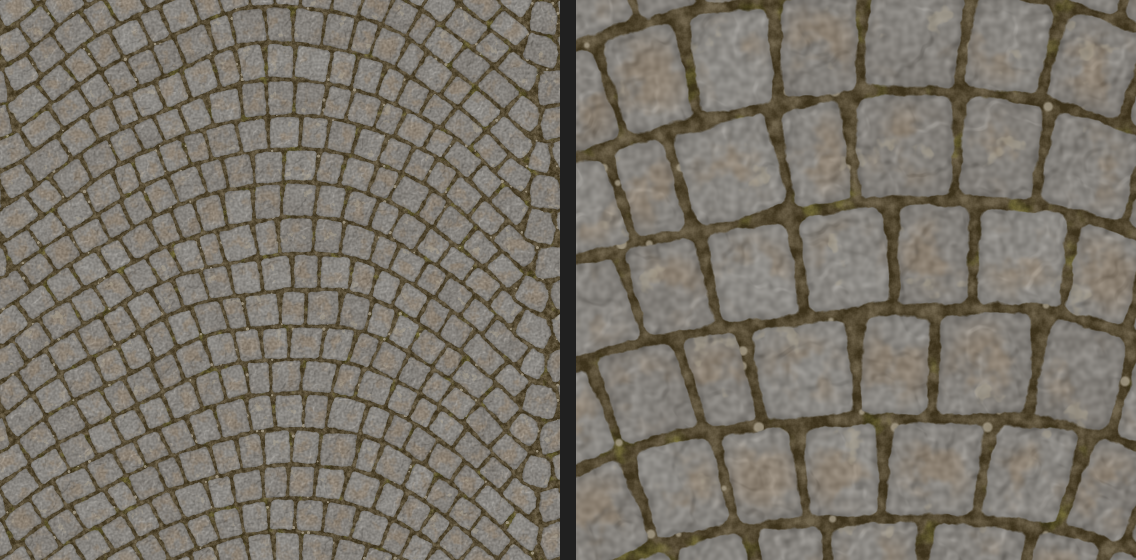
Left, the full canvas; right, a detail of the centre.
This texture is drawn by a Shadertoy shader. Its source:

```glsl
const float TAU = 6.28318;
const float ROWS = 16.0;
const float COLUMNS = 21.0;
const float CROWN = 0.515;
const float HALF_GAP = 0.0027;

const vec3 STONE_DARK = vec3(0.490, 0.474, 0.452);
const vec3 STONE_LIGHT = vec3(0.560, 0.552, 0.535);
const vec3 STONE_RUST = vec3(0.565, 0.500, 0.420);
const vec3 SOIL_DARK = vec3(0.235, 0.195, 0.110);
const vec3 SOIL_LIGHT = vec3(0.445, 0.400, 0.310);
const vec3 MOSS = vec3(0.350, 0.340, 0.120);
const vec3 PALE_GRIT = vec3(0.680, 0.645, 0.570);

vec2 hash2(vec2 p) {
    vec3 q = fract(vec3(p.xyx) * vec3(0.1031, 0.1030, 0.0973));
    q += dot(q, q.yzx + 33.33);
    return fract((q.xx + q.yz) * q.zy);
}

float cornerSlope(vec2 cell, vec2 offset, float period) {
    float angle = TAU * hash2(mod(cell, period) + period).x;
    return dot(vec2(cos(angle), sin(angle)), offset);
}

// Gradient noise over the unit square, tiling, with period cells per side
float gradientNoise(vec2 uv, float period) {
    vec2 p = uv * period, i = floor(p), f = p - i;
    vec2 w = f * f * f * (f * (f * 6.0 - 15.0) + 10.0), e = vec2(0.0, 1.0);
    float low = mix(cornerSlope(i, f, period), cornerSlope(i + e.yx, f - e.yx, period), w.x);
    float high = mix(cornerSlope(i + e, f - e, period), cornerSlope(i + 1.0, f - 1.0, period), w.x);
    return mix(low, high, w.y);
}

float fbm(vec2 uv, float period) {
    float sum = 0.0, amplitude = 1.0;
    for (int k = 0; k < 4; k++) {
        sum += amplitude * gradientNoise(uv, period);
        amplitude *= 0.55;
        period *= 2.0;
    }
    return sum;
}

// How far a course sinks at distance d from its crown, with a soft valley
float arcDrop(float d) {
    float lean = 0.5 - 0.5 * cos(TAU * d);
    float t = d + 0.04 * lean * lean * lean;
    t = abs(fract(t + 0.5) - 0.5);
    t = 0.5 - length(vec2(0.5 - t, 0.05));
    return 1.15 * t * t;
}

// Even steps along a course become narrower in x on the flanks
float spread(float u) {
    return u + 0.010 * sin(2.0 * TAU * u);
}

float jointAt(float column, float row) {
    float jitter = hash2(vec2(mod(column, COLUMNS), row) + 7.0).x;
    return (column + 0.28 * jitter + hash2(vec2(row, 91.0)).y) / COLUMNS;
}

float roundedBox(vec2 p, vec2 halfSize, float radius) {
    vec2 q = abs(p) - halfSize + radius;
    return length(max(q, 0.0)) + min(max(q.x, q.y), 0.0) - radius;
}

// Signed edge distance, stone seed, and position within the nearest stone
vec4 nearestStone(vec2 p, float phase) {
    float d = p.x - CROWN;
    float u = d - 0.010 * sin(2.0 * TAU * d);
    float baseRow = floor((p.y + arcDrop(d)) * ROWS + phase);
    float first = 1.0, second = 1.0, seed = 0.0;
    vec2 local = vec2(0.0);
    for (int j = -1; j <= 1; j++) {
        float row = baseRow + float(j), rowId = mod(row, ROWS);
        float baseColumn = floor(u * COLUMNS - hash2(vec2(rowId, 91.0)).y - 0.14);
        for (int i = -2; i <= 2; i++) {
            float column = baseColumn + float(i);
            vec2 random = hash2(vec2(mod(column, COLUMNS), rowId) + 43.0);
            float left = spread(jointAt(column, rowId));
            float right = spread(jointAt(column + 1.0, rowId));
            float middle = 0.5 * (left + right);
            float slope = (arcDrop(middle + 0.01) - arcDrop(middle - 0.01)) / 0.02;
            float angle = -atan(slope) + 0.15 * (random.x - 0.5);
            vec2 center = vec2(CROWN + middle, (row + 0.5 - phase) / ROWS - arcDrop(middle));
            vec2 tangent = vec2(cos(angle), sin(angle)), q = p - center;
            q = vec2(dot(q, tangent), dot(q, vec2(-tangent.y, tangent.x)));
            float run = sqrt(1.0 + slope * slope);
            vec2 halfSize = 0.5 * vec2((right - left) * run, 1.0 / (ROWS * run));
            halfSize -= HALF_GAP + 0.0008 * random.y;
            float box = roundedBox(q, halfSize, 0.006);
            second = min(second, max(first, box));
            if (box < first) {
                first = box;
                seed = random.y;
                local = q;
            }
        }
    }
    return vec4(max(first, 0.5 * (first - second) + HALF_GAP), seed, local);
}

// Scattered small discs, a share of the grid cells holding one
float specks(vec2 uv, float count, float share) {
    vec2 cell = floor(uv * count), random = hash2(mod(cell, count) + 17.0);
    float radius = 0.16 + 0.18 * random.y;
    float distanceToDisc = length(fract(uv * count) - 0.35 - 0.3 * random.yx) - radius;
    return step(random.x, share) * (1.0 - smoothstep(-0.1, 0.1, distanceToDisc));
}

// Split surface: flat faces stepping down along ragged breaks
float splitHeight(vec2 uv) {
    float n = fbm(uv, 20.0);
    return 0.6 * n + 0.5 * smoothstep(0.12, 0.26, n) + 0.4 * smoothstep(-0.35, -0.22, n);
}

vec3 stoneColor(vec2 uv, vec4 stone) {
    float tone = 0.5 + 0.5 * (stone.y - 0.5) + 0.35 * fbm(uv + 0.71, 34.0);
    vec3 color = mix(STONE_DARK, STONE_LIGHT, clamp(tone, 0.0, 1.0));
    float rust = smoothstep(0.0, 0.5, fbm(uv + 0.37, 26.0) + 0.25 * fract(stone.y * 7.0));
    color = mix(color, STONE_RUST, 0.6 * rust * smoothstep(0.032, 0.008, length(stone.zw)));
    // Relief lit from the upper left
    float relief = splitHeight(uv) - splitHeight(uv + vec2(-0.0018, 0.0018));
    color += 0.11 * clamp(relief, -0.6, 0.6);
    color += 0.09 * gradientNoise(uv, 210.0) + 0.05 * gradientNoise(uv + 0.3, 120.0);
    float lichen = smoothstep(0.42, 0.65, fbm(uv + 0.13, 36.0));
    color = mix(color, PALE_GRIT, 0.5 * lichen);
    return color * mix(0.90, 1.0, smoothstep(0.0, 0.005, -stone.x));
}

vec3 soilColor(vec2 uv, float depth) {
    float clod = fbm(uv, 105.0);
    float tone = 0.48 + 0.85 * clod - 0.18 * smoothstep(0.003, 0.0, depth);
    vec3 color = mix(SOIL_DARK, SOIL_LIGHT, clamp(tone, 0.0, 1.0));
    float moss = smoothstep(0.25, 0.6, fbm(uv + 0.29, 28.0));
    color = mix(color, MOSS * (1.0 + 0.6 * clod), 0.5 * moss);
    return mix(color, PALE_GRIT, 0.75 * specks(uv, 110.0, 0.05));
}

void mainImage(out vec4 fragColor, in vec2 fragCoord) {
    vec2 uv = fragCoord / iResolution.xy;
    // Slow drift of the courses, then ragged stone edges
    vec2 drift = vec2(gradientNoise(uv, 4.0), gradientNoise(uv + 0.47, 5.0));
    vec4 stone = nearestStone(uv + 0.014 * drift, 0.25);
    stone.x += 0.0022 * fbm(uv, 60.0);
    float blur = 0.0004 + 0.6 / iResolution.y;
    float cover = 1.0 - smoothstep(-blur, blur, stone.x);
    vec3 color = mix(soilColor(uv, stone.x), stoneColor(uv, stone), cover);
    fragColor = vec4(clamp(color, 0.0, 1.0), 1.0);
}
```
